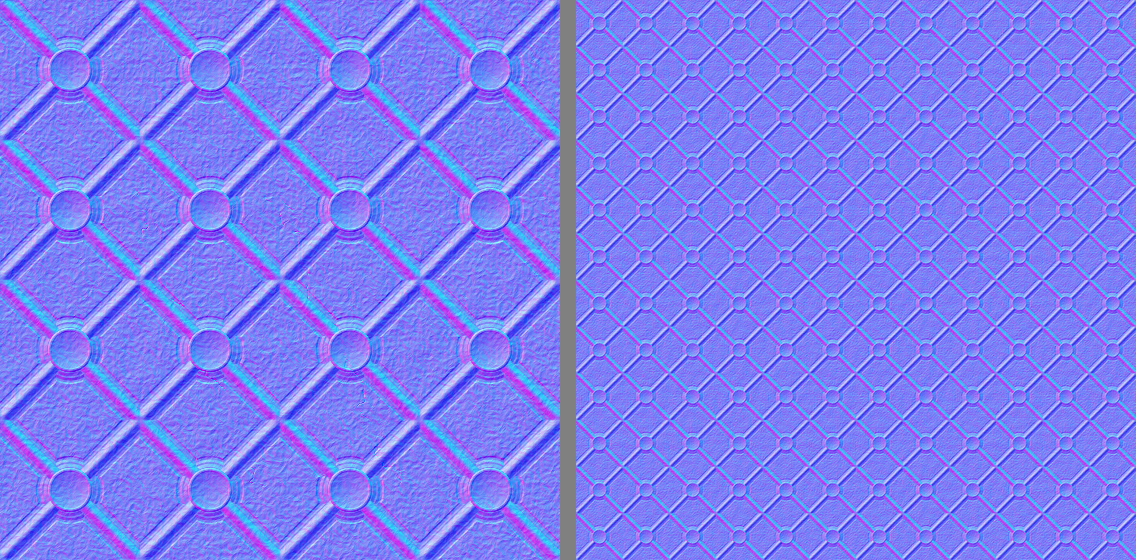
Left: one tile. Right: repeated 3 by 3.
Give the GLSL for this texture map, as a WebGL 1 fragment shader.

```glsl
precision highp float;
// Tangent-space normal map of a plaster lattice: diagonal ridges, a dished boss
// in every cell of a 4 by 4 grid, stepped collars, grainy panels and hairline cracks.
// Moulding slopes come from distance profiles, wear from a differenced height field.

uniform vec2 u_resolution;

float hash(vec2 p) {
  return fract(sin(dot(p, vec2(127.1, 311.7))) * 4375.85);
}

vec2 latticeDir(vec2 cell, float period) {
  float angle = 6.2832 * hash(mod(cell, period) + 0.37 * period);
  return vec2(cos(angle), sin(angle));
}

// Gradient noise that wraps after one canvas; freq must be whole.
float noise(vec2 p, float freq) {
  p *= freq;
  vec2 i = floor(p), f = fract(p);
  vec2 s = f * f * f * (f * (f * 6.0 - 15.0) + 10.0);
  vec2 r = vec2(1.0, 0.0);
  float a = dot(latticeDir(i, freq), f);
  float b = dot(latticeDir(i + r.xy, freq), f - r.xy);
  float c = dot(latticeDir(i + r.yx, freq), f - r.yx);
  float d = dot(latticeDir(i + r.xx, freq), f - r.xx);
  return mix(mix(a, b, s.x), mix(c, d, s.x), s.y);
}

float grain(vec2 p) {
  p += 0.005 * vec2(noise(p, 41.0), noise(p.yx, 47.0));
  return 0.05 * noise(p, 23.0) / 23.0
       - 0.14 * abs(noise(p, 73.0)) / 73.0
       + 0.15 * noise(p, 127.0) / 127.0
       - 0.17 * abs(noise(p, 181.0)) / 181.0;
}

// Wandering broken hairlines, mostly leaning down to the right.
float cracks(vec2 p) {
  float wander = 0.03 * noise(p, 17.0) + 0.012 * noise(p, 53.0) + 0.004 * noise(p, 140.0);
  float broken = smoothstep(-0.25, 0.15, noise(p, 43.0));
  float depth = 0.0;
  for (int i = 0; i < 9; i++) {
    float k = float(i) + 1.0;
    vec2 centre = vec2(0.2, 0.15) + vec2(0.52, 0.6) * fract(k * vec2(0.618, 0.755));
    vec2 d = fract(p - centre + 0.5) - 0.5;
    float angle = -1.1 + 0.9 * (fract(k * 0.414) - 0.4);
    vec2 dir = vec2(cos(angle), sin(angle));
    float reach = 0.035 + 0.05 * fract(k * 0.33);
    float across = abs(dot(d, vec2(-dir.y, dir.x)) + wander);
    float taper = 1.0 - smoothstep(0.5 * reach, reach, abs(dot(d, dir)));
    depth = max(depth, taper * (1.0 - smoothstep(0.0, 0.002, across)));
  }
  return -0.0011 * depth * broken;
}

// Soft-edged pulse between a and b, in cell units.
float band(float x, float a, float b) {
  float w = max(0.003, 2.0 / u_resolution.x);
  return smoothstep(a - w, a + w, x) - smoothstep(b - w, b + w, x);
}

float ridgeSlope(float d) {
  return -0.2 * band(d, 0.002, 0.01) - 0.74 * band(d, 0.01, 0.046)
       - 0.1 * band(d, 0.046, 0.056) - 0.5 * band(d, 0.056, 0.066)
       + 0.62 * band(d, 0.083, 0.094);
}

float collarSlope(float d) {
  return -0.5 * band(d, 0.014, 0.038) - 0.56 * band(d, 0.05, 0.068)
       + 0.62 * band(d, 0.083, 0.094);
}

float bossSlope(float r) {
  return 2.6 * r * (1.0 - smoothstep(0.126, 0.132, r))
       + 0.7 * band(r, 0.13, 0.139) - 0.8 * band(r, 0.148, 0.16);
}

void main() {
  vec2 p = gl_FragCoord.xy / u_resolution;
  vec2 q = fract(p * 4.0) - 0.5;

  // Two families of diagonal ridges, mitred where they cross.
  vec2 diag = fract(vec2(q.x + q.y, q.x - q.y) + 0.5) - 0.5;
  vec2 dist = abs(diag) * 0.7071;
  float ridge = min(dist.x, dist.y);
  vec2 away = mix(vec2(0.7071, -0.7071) * sign(diag.y), vec2(0.7071) * sign(diag.x),
                  smoothstep(-0.012, 0.012, dist.y - dist.x));
  away *= smoothstep(0.0, 0.06, length(dist));

  // Ridges cut through the collar; beyond them the nearer outline wins.
  float r = length(q);
  vec2 radial = q / max(r, 0.0001);
  float collar = r - 0.15;
  float onRidge = max(1.0 - smoothstep(0.048, 0.054, ridge),
                      smoothstep(-0.003, 0.003, collar - ridge));
  vec2 slope = mix(radial * collarSlope(collar), away * ridgeSlope(ridge), onRidge);
  float onBoss = 1.0 - smoothstep(0.157, 0.163, r);
  slope = mix(slope, radial * bossSlope(r), onBoss);

  // Grain is calmer on the raised mouldings; cracks run over everything.
  float raised = 1.0 - smoothstep(0.07, 0.085, min(ridge, max(collar, 0.0)));
  vec2 e = vec2(0.001, 0.0);
  vec2 rough = vec2(grain(p + e.xy) - grain(p - e.xy), grain(p + e.yx) - grain(p - e.yx));
  vec2 split = vec2(cracks(p + e.xy) - cracks(p - e.xy), cracks(p + e.yx) - cracks(p - e.yx));
  slope += (rough * mix(1.0, 0.7, raised) + split) / (2.0 * e.x);

  vec2 tilt = vec2(slope.x, -slope.y);
  float blue = 0.965 + 0.03 * tilt.y - 0.02 * dot(tilt, tilt);
  gl_FragColor = vec4(clamp(vec3(vec2(0.49, 0.495) + 0.5 * tilt, blue), 0.0, 1.0), 1.0);
}
```
